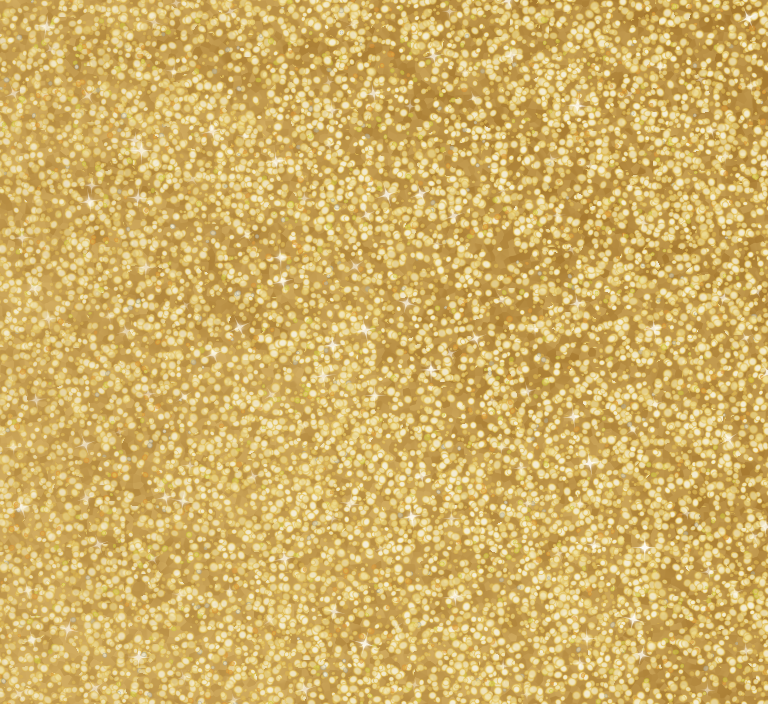
A Shadertoy shader for this texture:

```glsl
const vec3 DEEP_GOLD  = vec3(0.655, 0.48, 0.19);
const vec3 SOFT_GOLD  = vec3(0.82, 0.675, 0.375);
const vec3 RIM_GOLD   = vec3(0.875, 0.72, 0.29);
const vec3 PALE_GOLD  = vec3(0.93, 0.845, 0.49);
const vec3 CREAM      = vec3(0.955, 0.93, 0.85);
const vec3 ORANGE     = vec3(0.88, 0.57, 0.20);
const vec3 LIME       = vec3(0.80, 0.80, 0.20);
const vec3 BLUE_GREY  = vec3(0.66, 0.67, 0.62);

float hash(vec2 p, float seed) {
    return fract(sin(dot(p, vec2(127.1, 311.7)) + seed * 74.7) * 43758.5);
}

vec2 hash2(vec2 p, float seed) {
    return vec2(hash(p, seed), hash(p, seed + 0.37));
}

mat2 rotation(float angle) {
    float c = cos(angle), s = sin(angle);
    return mat2(c, s, -s, c);
}

float valueNoise(vec2 p, float seed) {
    vec2 cell = floor(p), f = fract(p);
    f = f * f * (3.0 - 2.0 * f);
    float low  = mix(hash(cell, seed), hash(cell + vec2(1, 0), seed), f.x);
    float high = mix(hash(cell + vec2(0, 1), seed), hash(cell + vec2(1, 1), seed), f.x);
    return mix(low, high, f.y);
}

// Irregular flat facets with softened borders
float facets(vec2 p, float seed) {
    vec2 base = floor(p);
    float sum = 0.0, weights = 0.0;
    for (int y = -1; y <= 1; y++)
    for (int x = -1; x <= 1; x++) {
        vec2 cell = base + vec2(x, y);
        vec2 offset = cell + hash2(cell, seed) - p;
        float weight = exp(-18.0 * dot(offset, offset));
        sum += weight * hash(cell, seed + 5.0);
        weights += weight;
    }
    return sum / weights;
}

// Soft, slightly oval grains laid over the colour beneath
vec3 grains(vec3 color, vec2 p, float seed, float density, float opacity,
            float size, vec3 rim, vec3 body, vec3 core) {
    vec2 base = floor(p);
    for (int y = -1; y <= 1; y++)
    for (int x = -1; x <= 1; x++) {
        vec2 cell = base + vec2(x, y);
        if (hash(cell, seed + 1.0) > density) continue;
        vec2 offset = p - cell - hash2(cell, seed);
        offset *= rotation(6.283 * hash(cell, seed + 2.0));
        offset.y *= mix(1.0, 1.3, hash(cell, seed + 3.0));
        float radius = size * mix(0.65, 1.3, hash(cell, seed + 4.0));
        float d = length(offset) / radius;
        float whiteness = hash(cell, seed + 6.0);
        vec3 grain = mix(rim, body, smoothstep(0.95, 0.5, d));
        grain = mix(grain, core, smoothstep(0.85, 0.35, d) * sqrt(whiteness));
        float cover = smoothstep(1.08, 0.68, d) * mix(0.7, 1.0, whiteness);
        color = mix(color, grain, cover * opacity);
    }
    return color;
}

// Four-pointed glint with a small glowing centre
float glint(vec2 p, float reach) {
    vec2 a = abs(p);
    vec2 taper = max(1.0 - a / reach, 0.0);
    vec2 width = 0.0004 + 0.0022 * taper;
    vec2 rays = taper * smoothstep(width, vec2(0.0), a.yx);
    float glow = exp(-dot(p, p) / (reach * reach * 0.06));
    return min(rays.x + rays.y + glow, 1.0);
}

float glints(vec2 p, float scale, float seed, float density) {
    vec2 base = floor(p * scale);
    float light = 0.0;
    for (int y = -1; y <= 1; y++)
    for (int x = -1; x <= 1; x++) {
        vec2 cell = base + vec2(x, y);
        if (hash(cell, seed + 1.0) > density) continue;
        vec2 offset = p - (cell + hash2(cell, seed)) / scale;
        offset *= rotation(0.9 * (hash(cell, seed + 2.0) - 0.3));
        float strength = hash(cell, seed + 3.0);
        light = max(light, glint(offset, mix(0.010, 0.022, strength)) * mix(0.45, 1.0, strength));
    }
    return light;
}

void mainImage(out vec4 fragColor, in vec2 fragCoord) {
    vec2 p = fragCoord / iResolution.y;
    float across = fragCoord.x / iResolution.x;

    // Mottled base, lighter at lower left and darker at right
    float cloud = valueNoise(p * vec2(6.0, 11.0), 1.0);
    float patches = valueNoise(p * vec2(20.0, 30.0), 4.0);
    float tone = 0.60 * facets(p * 105.0, 2.0) + 0.25 * cloud + 0.25 * valueNoise(p * 45.0, 3.0);
    tone += 0.26 - 0.38 * across - 0.14 * p.y;
    vec3 color = mix(DEEP_GOLD, SOFT_GOLD, clamp(tone, 0.0, 1.0));

    // Gold grains in loose horizontal drifts, with a few tinted ones
    float drift = 0.22 * (cloud - 0.5) + 0.42 * (patches - 0.5);
    float opacity = mix(0.82, 1.0, smoothstep(0.0, 0.5, across));
    color = grains(color, p * 115.0, 10.0, 0.42 + drift, 0.75 * opacity, 0.40, RIM_GOLD, RIM_GOLD, PALE_GOLD);
    color = grains(color, rotation(0.5) * p * 82.0, 20.0, 0.58 + drift, opacity, 0.49, RIM_GOLD, PALE_GOLD, CREAM);
    color = grains(color, p * 88.0, 30.0, 0.055, 0.75, 0.36, ORANGE, ORANGE, RIM_GOLD);
    color = grains(color, p * 90.0, 40.0, 0.050, 0.75, 0.38, LIME, LIME, PALE_GOLD);
    color = grains(color, p * 92.0, 50.0, 0.030, 0.70, 0.36, BLUE_GREY, BLUE_GREY, CREAM);
    color = grains(color, rotation(1.1) * p * 78.0, 60.0, 0.54 + drift, opacity, 0.49, RIM_GOLD, PALE_GOLD, CREAM);

    // White glints, strongest at right
    float light = glints(p, 12.5, 70.0, 0.85) * mix(0.75, 1.0, across);
    color = mix(color, vec3(1.0, 0.99, 0.96), light);

    fragColor = vec4(color, 1.0);
}
```
